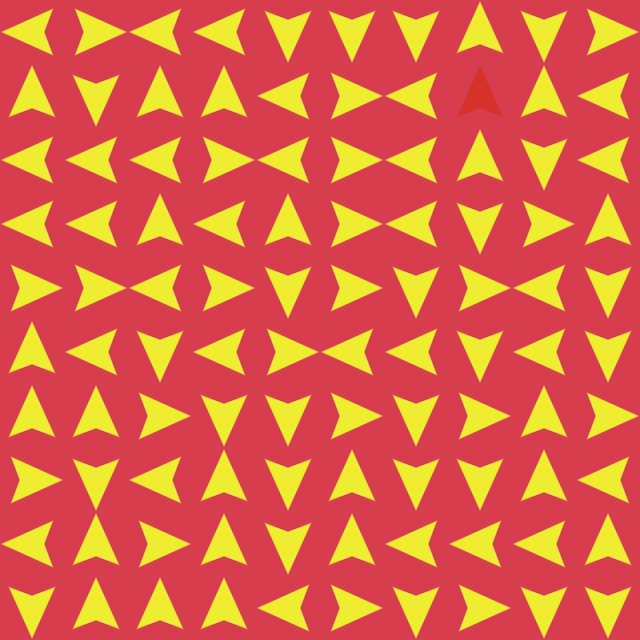
Give the GLSL for this pattern, as a WebGL 2 fragment shader.

```glsl
#version 300 es
precision highp float;
// A 10 by 10 grid of notched yellow arrowheads on a crimson ground.
// Each cell turns its arrowhead by a hashed number of quarter turns;
// a single arrowhead is red. All shapes stay inside their cells, so it tiles.

uniform vec2 u_resolution;
out vec4 fragColor;

const int   GRID_CELLS   = 10;
const uint  TURN_SEED    = 37u;
const ivec2 ODD_CELL     = ivec2(7, 8);   // the red arrowhead, pointing up

// Arrowhead pointing up, in cell units from the cell centre
const float TIP_Y        = 0.478;
const float TAIL_Y       = -0.328;
const float NOTCH_Y      = -0.192;
const float HALF_WIDTH   = 0.363;
const float EDGE_PIXELS  = 0.75;          // half width of the smoothed edge

const vec3  GROUND_COLOR = vec3(0.838, 0.242, 0.308);
const vec3  ARROW_COLOR  = vec3(0.930, 0.932, 0.192);
const vec3  ODD_COLOR    = vec3(0.845, 0.195, 0.165);
const float QUARTER_TURN = 1.57079633;

// Integer hash of a cell
uint hashCell(ivec2 cell) {
    uint h = uint(cell.x) * 1973u + uint(cell.y) * 9277u + TURN_SEED * 26699u;
    h = (h ^ (h >> 15)) * 48271u;
    h = (h ^ (h >> 13)) * 69621u;
    return h ^ (h >> 16);
}

vec2 rotate(vec2 p, float angle) {
    float c = cos(angle), s = sin(angle);
    return vec2(c * p.x - s * p.y, s * p.x + c * p.y);
}

// Mirrored half planes: the slanted side and the notched tail
float arrowDistance(vec2 p) {
    p.x = abs(p.x);
    vec2 sideNormal = normalize(vec2(TIP_Y - TAIL_Y, HALF_WIDTH));
    vec2 tailNormal = normalize(vec2(TAIL_Y - NOTCH_Y, -HALF_WIDTH));
    float side = dot(p - vec2(0.0, TIP_Y), sideNormal);
    float tail = dot(p - vec2(0.0, NOTCH_Y), tailNormal);
    return max(side, tail);
}

void main() {
    // Grid cell and position within it
    vec2 gridPos = gl_FragCoord.xy / u_resolution * float(GRID_CELLS);
    ivec2 cell = ivec2(floor(gridPos)) % GRID_CELLS;
    vec2 local = fract(gridPos) - 0.5;

    // Direction and colour of this cell's arrowhead
    bool isOdd = cell == ODD_CELL;
    float turns = isOdd ? 0.0 : float((hashCell(cell) >> 5) & 3u);
    vec3 arrowColor = isOdd ? ODD_COLOR : ARROW_COLOR;

    // Smoothed fill
    float edge = EDGE_PIXELS * float(GRID_CELLS) / min(u_resolution.x, u_resolution.y);
    float d = arrowDistance(rotate(local, turns * QUARTER_TURN));
    float coverage = 1.0 - smoothstep(-edge, edge, d);
    fragColor = vec4(mix(GROUND_COLOR, arrowColor, coverage), 1.0);
}
```
